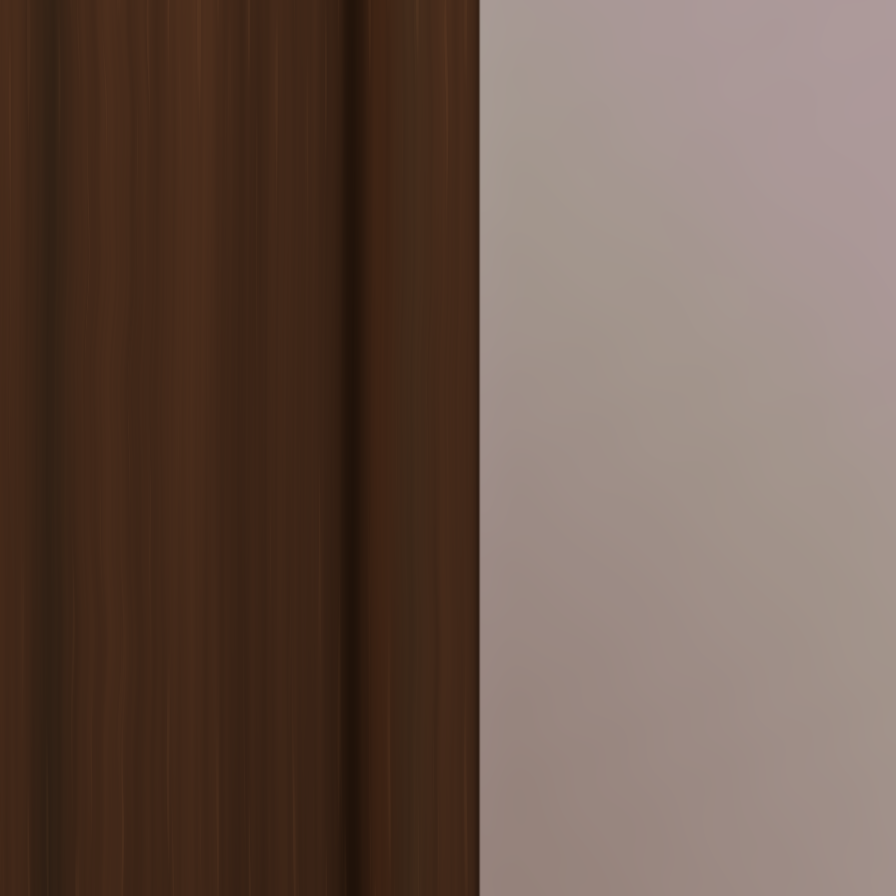
A three.js fragment shader for this texture:

```glsl
// Dark walnut panel with a soft vertical groove, beside a plain pinkish grey wall.
// Grain is layered sines across x, bent slowly along y; broad soft bands set the
// tone of the boards, and the wall is a blend of smooth diagonal gradients.
varying vec2 vUv;

const float PANEL_EDGE = 0.535;
const float GROOVE_X = 0.393;

float hash(float n) {
  return fract(sin(n * 12.9898) * 43758.547);
}

// Soft bump of height 1 around a centre.
float band(float x, float centre, float width) {
  float d = (x - centre) / width;
  return exp(-d * d);
}

// Layered sines with random phases; each layer drifts along y at its own pace.
float streaks(vec2 p, float frequency, float drift, float seed) {
  float sum = 0.0;
  float weight = 0.5;
  for (int i = 0; i < 6; i++) {
    float k = seed + float(i);
    float phase = 6.2832 * hash(k);
    float bend = sin(p.y * (3.0 + 5.0 * hash(k + 20.0)) + phase * 2.0);
    float fade = 0.65 + 0.35 * sin(p.y * (4.0 + 7.0 * hash(k + 40.0)) + phase * 3.0);
    sum += weight * fade * sin(p.x * frequency + phase + drift * bend);
    frequency *= 1.57;
    weight *= 0.8;
  }
  return sum;
}

// Slight sideways wander of the grain, strongest in the middle of the board.
vec2 bendGrain(vec2 p) {
  float figure = band(p.x, 0.125, 0.05) + 0.5 * band(p.x, 0.48, 0.04);
  float wander = sin(p.y * 13.0 + 1.0) + 0.5 * sin(p.y * 31.0 + p.x * 18.0);
  return vec2(p.x + 0.0025 * wander * figure + 0.0015 * sin(p.y * 5.0), p.y);
}

vec3 wood(vec2 p) {
  vec2 q = bendGrain(p);
  float coarse = streaks(q, 52.0, 0.6, 3.0);
  float fine = streaks(q, 170.0, 1.1, 11.0);

  float tone = 1.0 + 0.045 * coarse + 0.055 * fine;
  tone += 0.14 * band(q.x, 0.215, 0.035) * mix(0.5, 1.0, p.y);
  tone += 0.10 * band(q.x, 0.125, 0.03);
  tone += 0.10 * band(q.x, 0.008, 0.018);
  tone += 0.10 * band(q.x, 0.49, 0.035);
  tone -= 0.17 * band(q.x, 0.057, 0.018);
  tone -= 0.08 * band(q.x, 0.275, 0.02);
  tone *= mix(0.94, 1.05, p.y);

  // Groove: a tight dark core with a wider falloff to each side.
  tone *= 1.0 - 0.28 * band(p.x, GROOVE_X, 0.014) - 0.15 * band(p.x, GROOVE_X, 0.04);

  vec3 color = vec3(0.247, 0.150, 0.093) * tone;
  float redGlow = band(p.x, 0.425, 0.018);
  float greyCast = band(p.x, 0.46, 0.02) + band(p.x, 0.057, 0.02);
  color += vec3(0.012, -0.002, -0.008) * redGlow;
  color += vec3(-0.012, 0.003, 0.003) * greyCast;
  color -= vec3(0.008, 0.010, 0.014) * band(p.x, GROOVE_X, 0.02);

  // Pale pores in short vertical dashes.
  float pores = smoothstep(0.55, 1.1, streaks(q, 230.0, 1.8, 27.0));
  color += vec3(0.034, 0.023, 0.014) * pores;
  return color * (1.0 - 0.3 * band(p.x, PANEL_EDGE, 0.005));
}

vec3 wall(vec2 p) {
  float across = (p.x - PANEL_EDGE) / (1.0 - PANEL_EDGE);
  vec3 bottom = mix(vec3(0.575, 0.500, 0.470), vec3(0.630, 0.562, 0.540), across);
  vec3 top = mix(vec3(0.650, 0.592, 0.575), vec3(0.672, 0.605, 0.597), across);
  vec3 color = mix(bottom, top, smoothstep(-0.1, 1.05, p.y));

  // Tan cast along a falling diagonal, rosier towards the far side.
  float diagonal = p.y - 0.68 + 1.15 * (p.x - 0.68);
  color += vec3(-0.003, 0.008, -0.008) * band(diagonal, 0.0, 0.24);
  color += vec3(0.008, -0.001, 0.010) * smoothstep(0.08, 0.4, diagonal);

  // Cool light along the side nearest the panel.
  color += vec3(0.010, 0.010, 0.016) * band(p.x, PANEL_EDGE, 0.03);
  float mottling = sin(p.x * 43.0 + 2.0 * sin(p.y * 17.0)) * sin(p.y * 37.0 + p.x * 11.0);
  return color + 0.002 * mottling;
}

void main() {
  float blend = smoothstep(PANEL_EDGE - 0.0015, PANEL_EDGE + 0.002, vUv.x);
  vec3 color = mix(wood(vUv), wall(vUv), blend);
  gl_FragColor = vec4(color, 1.0);
}
```
